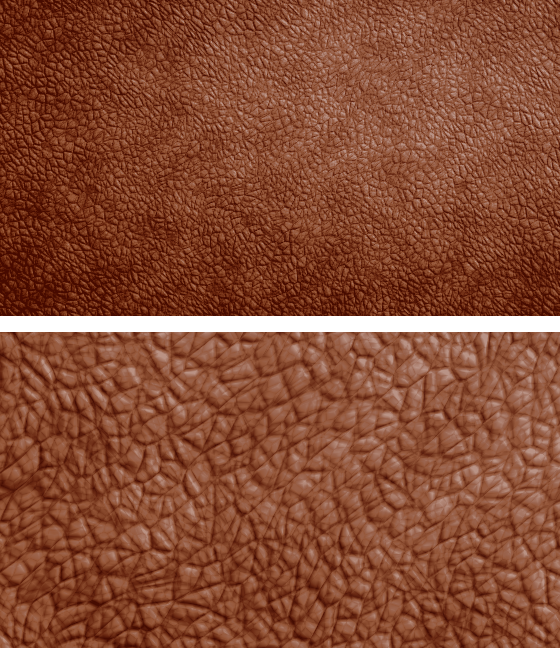
Top, the full canvas; bottom, a detail of the centre.
A WebGL 1 fragment shader for this texture:

```glsl
precision highp float;
uniform vec2 u_resolution;

#define CELLS_ACROSS 51.0
#define CELLS_ALONG 29.0
#define PORE_SCALE 100.0
#define PORE_DEPTH 0.20
#define CREASE_SHARPNESS 3.6
#define RELIEF 3.5
#define CREASE_SHADE 1.9
#define MEAN_HEIGHT 0.58
#define LIGHT_STEP 0.0029
#define SHEEN 2.3
#define MOTTLE 0.40

vec2 hash2(vec2 cell) {
  vec3 q = fract(cell.xyx * vec3(0.1031, 0.1030, 0.0973));
  q += dot(q, q.yzx + 33.33);
  return fract((q.xx + q.yz) * q.zy);
}

// Cellular noise: 0 in the creases, rounding up to 1 on the grains
float grains(vec2 p) {
  vec2 cell = floor(p), local = fract(p);
  float nearest = 8.0, second = 8.0;
  for (int y = -1; y <= 1; y++) {
    for (int x = -1; x <= 1; x++) {
      vec2 offset = vec2(float(x), float(y));
      float d = length(offset + hash2(cell + offset) - local);
      second = min(second, max(nearest, d));
      nearest = min(nearest, d);
    }
  }
  return 1.0 - exp(-CREASE_SHARPNESS * (second - nearest));
}

// Grains stretched along a given direction
float stretchedGrains(vec2 p, float angle) {
  vec2 along = vec2(cos(angle), sin(angle));
  vec2 across = vec2(-along.y, along.x);
  return grains(vec2(dot(p, along) * CELLS_ALONG, dot(p, across) * CELLS_ACROSS) + 80.0);
}

// Layered sines bend the creases
vec2 bend(vec2 p) {
  p += 0.035 * sin(p.yx * vec2(5.3, 6.1) + vec2(0.4, 2.1));
  p += 0.010 * sin(p.yx * vec2(23.0, 19.0) + p * 9.0);
  return p + 0.002 * sin(p.yx * vec2(71.0, 83.0) + p * 31.0);
}

// Patches between -1 and 1 from crossed sines
float patches(vec2 p) {
  return sin(p.x + 1.7 * sin(p.y * 0.8)) * sin(p.y + 1.5 * sin(p.x * 0.7 + 1.0));
}

// Two crossing crease families whose strengths trade places, plus fine pores
float leatherHeight(vec2 p) {
  vec2 q = bend(p);
  float trade = 0.15 * sin(p.x * 3.4 + 1.3 * sin(p.y * 4.2) + 0.8) + 0.2 * patches(p * 24.0);
  float falling = mix(1.0, stretchedGrains(q, -0.85), clamp(0.76 + trade, 0.0, 1.0));
  float rising = mix(1.0, stretchedGrains(q + 7.3, 0.95), clamp(0.64 - trade, 0.0, 1.0));
  return falling * rising + PORE_DEPTH * (grains(q * PORE_SCALE + 60.0) - 0.4);
}

// Tanned leather colours from crease shadow to highlight
vec3 leatherColour(float tone) {
  vec3 shadow = vec3(0.33, 0.09, 0.03);
  vec3 russet = vec3(0.42, 0.16, 0.07);
  vec3 tan = vec3(0.50, 0.25, 0.14);
  vec3 amber = vec3(0.59, 0.34, 0.22);
  vec3 dusty = vec3(0.61, 0.39, 0.30);
  vec3 gloss = vec3(0.69, 0.51, 0.44);
  float s = tone / 0.8 + 2.0;
  vec3 colour = mix(shadow, russet, clamp(s, -0.6, 1.0));
  colour = mix(colour, tan, clamp(s - 1.0, 0.0, 1.0));
  colour = mix(colour, amber, clamp(s - 2.0, 0.0, 1.0));
  colour = mix(colour, dusty, clamp(s - 3.0, 0.0, 1.0));
  return mix(colour, gloss, clamp(s - 4.0, 0.0, 1.5));
}

void main() {
  vec2 uv = gl_FragCoord.xy / u_resolution;
  vec2 p = gl_FragCoord.xy / u_resolution.y;

  // Raking light from the upper right
  vec2 toLight = LIGHT_STEP * normalize(vec2(0.62, 0.78));
  float farSide = leatherHeight(p - toLight);
  float nearSide = leatherHeight(p + toLight);
  float height = 0.5 * (farSide + nearSide);
  float tone = RELIEF * (farSide - nearSide) + CREASE_SHADE * (height - MEAN_HEIGHT);

  // Soft sheen towards the upper right, dimmer rim, gentle mottling
  vec2 fromSheen = uv - vec2(0.80, 0.78);
  float sheen = exp(-2.2 * dot(fromSheen, fromSheen)) - 0.5;
  vec2 fromCentre = uv - 0.5;
  tone += SHEEN * sheen + 0.36 - 2.0 * dot(fromCentre, fromCentre);
  tone += MOTTLE * patches(p * 19.0 + 2.0);

  // Warmer away from the sheen
  vec3 colour = leatherColour(tone) + sheen * vec3(-0.01, 0.02, 0.045);
  gl_FragColor = vec4(clamp(colour, 0.0, 1.0), 1.0);
}
```
